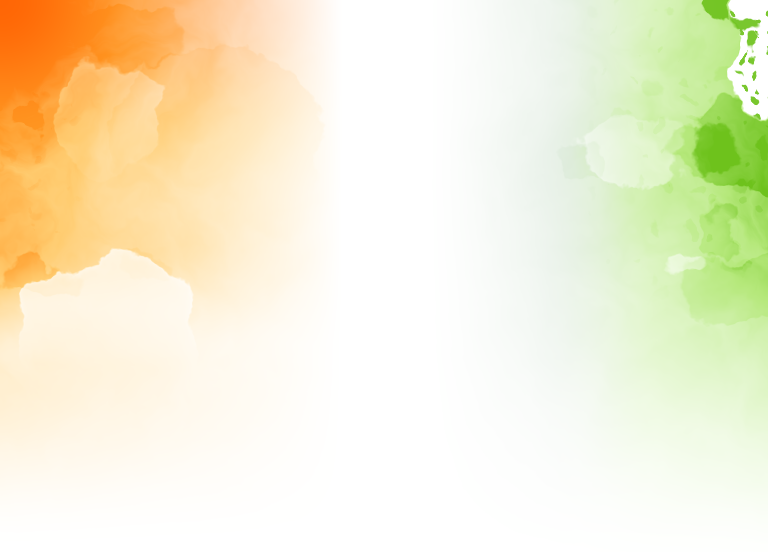
Reproduce this background procedurally as a Shadertoy shader.

```glsl
// Watercolour background: orange wash at left, green wash at right, white between.
#define ASPECT 1.391      // layout width, in canvas heights
#define REACH 0.62        // how far each wash spreads inward
#define WARP 0.075        // raggedness of the wet edges
#define WARP_FREQ 11.0    // scale of that raggedness
#define EDGE 0.003        // softness of the wet edges
#define RIM 0.25          // pigment gathered along edges
#define MOTTLE 0.40       // strength of the cloudy texture
#define DEEP_GREEN vec3(0.43, 0.76, 0.11)

vec2 hash2(vec2 p) {
    vec3 q = fract(p.xyx * vec3(0.1031, 0.1030, 0.0973));
    q += dot(q, q.yzx + 33.33);
    return fract((q.xx + q.yz) * q.zy);
}

float corner(vec2 cell, vec2 offset) {
    float a = 6.2832 * hash2(cell).x;
    return dot(vec2(cos(a), sin(a)), offset);
}

float gradientNoise(vec2 p) {
    vec2 i = floor(p), f = fract(p), e = vec2(1.0, 0.0);
    vec2 u = f * f * f * (f * (f * 6.0 - 15.0) + 10.0);
    return mix(mix(corner(i, f), corner(i + e, f - e), u.x),
               mix(corner(i + e.yx, f - e.yx), corner(i + 1.0, f - 1.0), u.x), u.y);
}

float fbm(vec2 p) {
    float sum = 0.0, amp = 0.5;
    for (int i = 0; i < 5; i++) {
        sum += amp * gradientNoise(p);
        p = mat2(1.6, 1.2, -1.2, 1.6) * p + 17.3;
        amp *= 0.5;
    }
    return sum;
}

// Coverage of a rounded stain with pigment gathered at its rim
float blob(vec2 p, vec2 centre, vec2 radii) {
    vec2 q = abs(p - centre) / radii;
    float d = (pow(dot(q * q, q), 1.0 / 3.0) - 1.0) * min(radii.x, radii.y);
    float soft = max(EDGE, 1.0 / iResolution.y);
    return (1.0 - smoothstep(-soft, soft, d)) * (1.0 + RIM * exp(-abs(d) / 0.006));
}

// Small stains, one jittered in each cell of several grids
float spots(vec2 p) {
    float sum = 0.0;
    for (int i = 0; i < 3; i++) {
        vec2 g = p * (9.0 + 6.0 * float(i)) + 7.7 * float(i);
        vec2 h = hash2(floor(g) + 3.0);
        float r = 0.24 * h.y;
        float d = length(fract(g) - 0.3 - 0.4 * h) - r;
        sum += step(0.5, h.x) * (1.0 - smoothstep(-0.04, 0.04, d));
    }
    return sum;
}

// Paper white through pale and mid tones to full pigment
vec3 pigment(float d, vec3 pale, vec3 mid, vec3 deep) {
    vec3 t = clamp(d * 3.0 - vec3(0.0, 1.0, 2.0), 0.0, 1.0);
    return mix(mix(mix(vec3(1.0), pale, t.x), mid, t.y), deep, t.z);
}

vec3 orangeWash(vec2 p, vec2 w, float cloud) {
    float v = mix(0.22, 0.75, smoothstep(0.36, 0.56, p.y)) + 0.55 * smoothstep(0.6, 1.0, p.y);
    float d = clamp(1.0 - p.x / REACH, 0.0, 1.0) * v * smoothstep(0.0, 0.35, p.y);
    float upper = smoothstep(0.62, 0.85, p.y);
    d *= 1.0 + MOTTLE * cloud;
    d += 0.06 * upper * blob(w, vec2(0.39, 0.73), vec2(0.19, 0.18));
    d += 0.10 * blob(w, vec2(0.246, 0.938), vec2(0.095, 0.045));
    d -= 0.17 * upper * blob(w, vec2(0.20, 0.79), vec2(0.087, 0.10));
    d += 0.14 * blob(w, vec2(0.07, 0.50), vec2(0.065, 0.03));
    d += 0.06 * blob(w, vec2(0.275, 0.51), vec2(0.04, 0.025));
    d += 0.13 * blob(w, vec2(0.055, 0.78), vec2(0.026, 0.02));
    d += 0.04 * spots(w) * smoothstep(0.5, 0.6, p.y) * (1.0 - smoothstep(0.1, 0.2, p.x));
    float bare = blob(w, vec2(0.20, 0.40), vec2(0.155, 0.13));
    d *= 1.0 - 0.65 * min(bare, 1.2) * smoothstep(0.32, 0.46, p.y);
    // Redder toward the top, reddest in the corner
    float heat = smoothstep(0.72, 1.0, p.y);
    vec3 deep = mix(vec3(1.0, 0.40, 0.02), vec3(1.0, 0.59, 0.13), smoothstep(0.0, 0.27, length(p - vec2(0.0, 1.0))));
    return pigment(d, mix(vec3(1.0, 0.90, 0.71), vec3(1.0, 0.86, 0.74), heat),
                   mix(vec3(1.0, 0.80, 0.44), vec3(1.0, 0.71, 0.42), heat), deep);
}

vec3 greenWash(vec2 p, vec2 w, float cloud) {
    float f = pow(clamp(1.0 - (ASPECT - p.x) / REACH, 0.0, 1.0), 1.3);
    float v = 0.8 * smoothstep(-0.05, 0.75, p.y) - 0.14 * smoothstep(0.72, 0.85, p.y);
    float d = f * v * (1.0 + MOTTLE * cloud);
    d += 0.20 * blob(w, vec2(1.39, 0.745), vec2(0.135, 0.08));
    d += 0.13 * blob(w, vec2(1.268, 0.728), vec2(0.06, 0.026));
    d += 0.11 * blob(w, vec2(1.305, 0.575), vec2(0.035, 0.04));
    d += 0.09 * blob(w, vec2(1.33, 0.475), vec2(0.10, 0.055));
    d += 0.06 * blob(w, vec2(1.054, 0.71), vec2(0.04, 0.036));
    d -= 0.18 * blob(w, vec2(1.25, 0.51), vec2(0.036, 0.02));
    d -= 0.15 * (1.0 - smoothstep(0.72, 0.85, p.y)) * blob(w, vec2(1.14, 0.728), vec2(0.09, 0.06));
    d += 0.07 * spots(w) * smoothstep(0.98, 1.2, p.x) * smoothstep(0.4, 0.6, p.y);
    // Bare paper at the corner, with full-strength splashes
    float hole = max(blob(w, vec2(1.372, 0.89), vec2(0.047, 0.11)), blob(w, vec2(1.386, 0.98), vec2(0.06, 0.055)));
    d = max(d, 0.0) * (1.0 - min(hole, 1.0));
    vec3 pale = mix(vec3(0.87, 0.92, 0.87), vec3(0.87, 0.96, 0.77), smoothstep(0.98, 1.2, p.x));
    vec3 col = pigment(d, pale, vec3(0.71, 0.91, 0.48), DEEP_GREEN);
    float splash = max(blob(w, vec2(1.295, 0.978), vec2(0.025)), blob(w, vec2(1.35, 0.955), vec2(0.03, 0.012)));
    splash = max(splash, blob(w, vec2(1.36, 0.922), vec2(0.011)));
    splash = max(splash, spots(w * 1.7) * min(hole, 1.0));
    return mix(col, DEEP_GREEN, min(splash, 1.0) * 0.92);
}

void mainImage(out vec4 fragColor, in vec2 fragCoord) {
    vec2 p = fragCoord / iResolution.xy * vec2(ASPECT, 1.0);
    vec2 w = p + WARP * vec2(fbm(p * WARP_FREQ), fbm(p * WARP_FREQ + 41.0));
    float cloud = fbm(p * 7.0 + 2.5 * fbm(p * 4.0));
    fragColor = vec4(orangeWash(p, w, cloud) * greenWash(p, w, cloud), 1.0);
}
```
